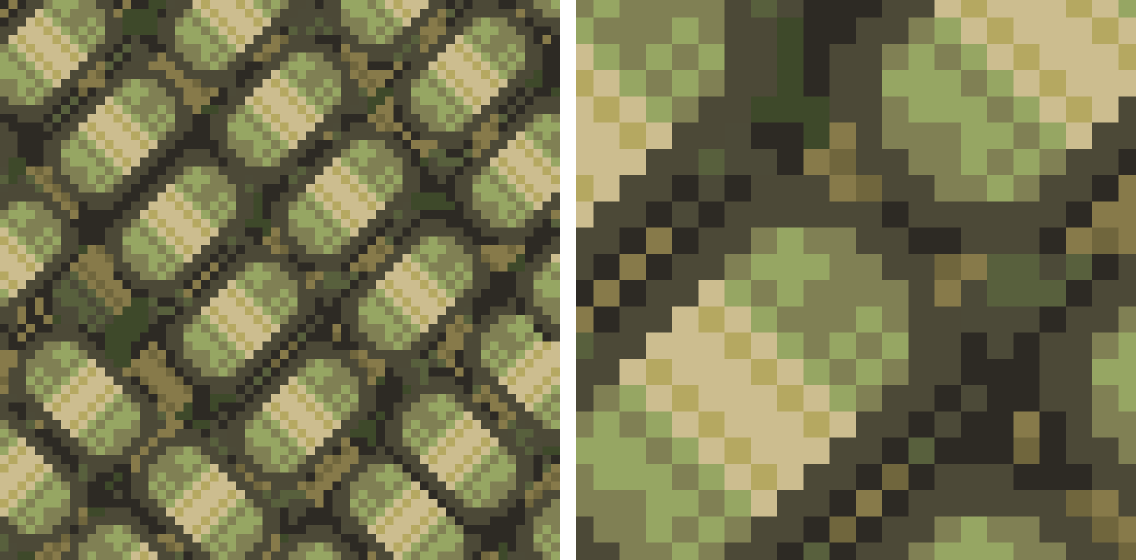
Left, the full canvas; right, a detail of the centre.
Give the GLSL for this pattern, as a Shadertoy shader.

```glsl
float hash(vec2 p) {
    return fract(sin(dot(p, vec2(127.1, 311.7))) * 43758.5453);
}

float roundedBox(vec2 p, vec2 halfSize, float radius) {
    vec2 q = abs(p) - halfSize + radius;
    return length(max(q, 0.0)) + min(max(q.x, q.y), 0.0) - radius;
}

// One banded bundle lying along the rising diagonal; p is in whole cells
vec3 bundle(vec3 under, vec2 cell, vec2 p, bool lit) {
    float along = p.x + p.y, across = p.x - p.y;
    float d = roundedBox(vec2(along, across) * 0.7071, vec2(7.2, 4.0), 2.4);

    vec3 shadow = vec3(0.175, 0.165, 0.14);
    vec3 rim  = lit ? vec3(0.50, 0.50, 0.33) : vec3(0.30, 0.29, 0.22);
    vec3 leaf = lit ? vec3(0.59, 0.65, 0.39) : vec3(0.345, 0.375, 0.24);
    vec3 band = lit ? vec3(0.80, 0.74, 0.56) : vec3(0.53, 0.48, 0.29);
    vec3 dots = lit ? vec3(0.71, 0.66, 0.38) : vec3(0.44, 0.40, 0.24);

    // Outline and broken shadow
    if (d > 0.0) {
        if (lit && d < 1.3) return vec3(0.30, 0.285, 0.215);
        bool dark = hash(floor(cell / 3.0)) > 0.45;
        return dark && d < (lit ? 2.3 : 1.0) ? shadow : under;
    }
    // Paper band with two dotted lines across it
    if (abs(along) < 3.5 && d < -0.4)
        return abs(abs(along) - 2.0) < 0.5 ? dots : band;

    // Rim, square seals and printed specks
    vec2 seal = p - sign(along) * 4.0 + 0.5;
    bool isSeal = max(abs(seal.x), abs(seal.y)) < 1.0;
    bool isSpeck = abs(abs(along) - 5.0) < 0.5 && abs(across) > 0.5
                || abs(abs(across) - 3.0) < 0.5 && hash(p + 7.0) > 0.6;
    return d > -0.9 || isSeal || isSpeck ? rim : leaf;
}

// Two slanted lattices, mirrored in direction, meeting along a V-shaped ridge
vec3 layer(vec3 color, vec2 cell, vec2 shift, bool lit) {
    for (float side = -1.0; side < 2.0; side += 2.0) {
        bool rising = side > 0.0;
        vec2 origin = rising ? vec2(32.8, 51.3) : vec2(53.2, 12.2);
        mat2 lattice = rising ? mat2(7.0, -10.6, 20.2, 3.3)
                              : mat2(7.7, 8.9, 22.4, -2.8);
        vec2 home = round(inverse(lattice) * (cell - origin) - shift);
        for (float j = -1.0; j < 2.0; j++)
        for (float i = -1.0; i < 2.0; i++) {
            vec2 id = home + vec2(i, j);
            vec2 center = origin + lattice * (id + shift);
            float ridge = 10.0 + 0.55 * abs(center.x - 33.0);
            if ((center.y > ridge) != rising) continue;
            vec2 jitter = vec2(hash(id + shift), hash(id + shift + 31.0)) - 0.5;
            center = round(center + jitter * (lit ? 1.4 : 4.0));
            vec2 p = cell - center;
            p.x *= side;
            color = bundle(color, cell, p, lit);
        }
    }
    return color;
}

vec3 pile(vec2 cell) {
    vec3 color = vec3(0.245, 0.285, 0.165);
    if (hash(floor(cell / 2.0) + 5.0) > 0.8) color = vec3(0.175, 0.165, 0.14);
    color = layer(color, cell, vec2(0.5, 0.0), false);
    color = layer(color, cell, vec2(-0.5, 0.5), false);
    return layer(color, cell, vec2(0.0), true);
}

void mainImage(out vec4 fragColor, in vec2 fragCoord) {
    // Four samples smooth the cell edges at any canvas size
    vec3 sum = vec3(0.0);
    for (int k = 0; k < 4; k++) {
        vec2 offset = vec2(k % 2, k / 2) * 0.5 - 0.25;
        vec2 uv = (fragCoord + offset) / iResolution.y;
        sum += pile(floor(uv * 64.0));
    }
    fragColor = vec4(sum / 4.0, 1.0);
}
```
